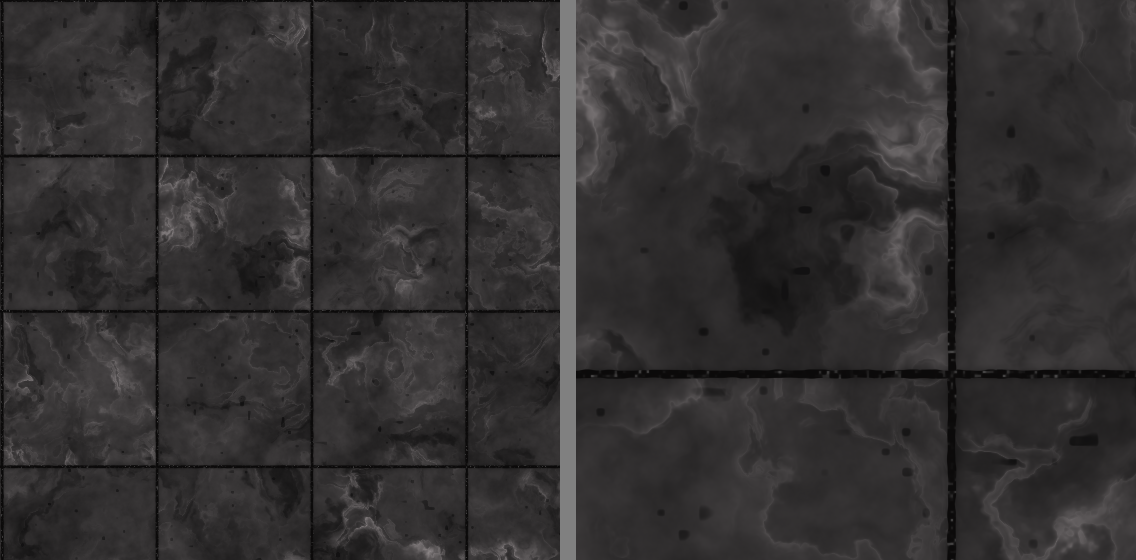
Left, the full canvas; right, a detail of the centre.
Reproduce this texture procedurally as a Shadertoy shader.

```glsl
// Dark marble floor: square charcoal tiles with pale veins and black speckled grout.

vec2 hash2(vec2 p) {
    vec3 q = fract(p.xyx * vec3(0.1031, 0.1030, 0.0973));
    q += dot(q, q.yzx + 33.33);
    return fract((q.xx + q.yz) * q.zy);
}

float noise(vec2 p) {
    vec2 i = floor(p), f = fract(p);
    f = f * f * f * (f * (f * 6.0 - 15.0) + 10.0);
    float low = mix(hash2(i).x, hash2(i + vec2(1, 0)).x, f.x);
    float high = mix(hash2(i + vec2(0, 1)).x, hash2(i + 1.0).x, f.x);
    return mix(low, high, f.y);
}

float fbm(vec2 p) {
    float sum = 0.0, amplitude = 0.5;
    for (int i = 0; i < 6; i++) {
        sum += amplitude * noise(p);
        p = mat2(1.6, 1.2, -1.2, 1.6) * p + 17.3;
        amplitude *= 0.5;
    }
    return sum / 0.984;
}

// Contour of a noise field: crisp on one side, fading softly on the other.
float vein(vec2 p, float sharpness) {
    float d = fbm(p) - 0.5;
    return exp(-abs(d) * (d > 0.0 ? sharpness * 0.3 : sharpness));
}

float marble(vec2 p, vec2 seed) {
    vec2 warp = vec2(fbm(p * 1.3 + 5.2), fbm(p * 1.3 + 41.7)) - 0.5;
    vec2 q = p + 1.3 * warp;

    // Cloudy body with fine mottling
    float shade = 0.181 + 0.012 * (seed.x - 0.5);
    shade += 0.16 * (fbm(q * 1.4 + 9.0) - 0.5);
    shade += 0.06 * (fbm(p * 9.0 + 3.0) - 0.5);

    // Broken veins gathered in patches, with some brighter stretches
    float patches = smoothstep(0.42, 0.68, fbm(p * 1.1 + 70.0) + 0.1 * (seed.y - 0.5));
    float bright = smoothstep(0.5, 0.75, fbm(p * 2.7 + 28.0));
    shade += (0.03 + 0.09 * patches + 0.14 * bright * patches) * vein(q * 1.1 + 13.0, 65.0);
    shade += 0.085 * patches * vein(q * 2.3 + 51.0, 45.0);

    // Dark hollows and rare pits
    shade -= 0.06 * smoothstep(0.64, 0.76, fbm(q * 1.7 + 90.0));
    shade -= 0.07 * smoothstep(0.93, 0.98, noise(p * 11.0 + 33.0));
    return max(shade, 0.07);
}

void mainImage(out vec4 fragColor, in vec2 fragCoord) {
    vec2 uv = fragCoord / iResolution.xy;
    float pixel = 1.0 / min(iResolution.x, iResolution.y);

    // Tile grid, just over three and a half tiles each way
    vec2 size = vec2(0.2765, 0.2775);
    vec2 grid = (uv - vec2(0.004, 0.999)) / size;
    vec2 tile = floor(grid);
    vec2 gap = (0.5 - abs(fract(grid) - 0.5)) * size;
    float edge = min(gap.x, gap.y);

    // Each tile is cut from a different part of the stone
    vec2 seed = hash2(tile + 23.0);
    float shade = marble(uv * 7.5 + floor(seed * 80.0) * 3.7, seed);
    shade *= 1.0 - 0.18 * exp(-max(edge - 0.0026, 0.0) * 350.0);
    vec3 color = shade * vec3(1.025, 0.98, 0.99);

    // Rough black grout with pale grit
    float halfWidth = 0.0024 + 0.0009 * (noise(uv * 150.0) - 0.5);
    float grit = pow(noise(uv * 420.0 + 7.0), 7.0);
    vec3 grout = vec3(0.045, 0.04, 0.04) + 0.26 * grit;
    float stone = smoothstep(halfWidth - pixel * 0.7, halfWidth + pixel * 0.7, edge);
    fragColor = vec4(mix(grout, color, stone), 1.0);
}
```
